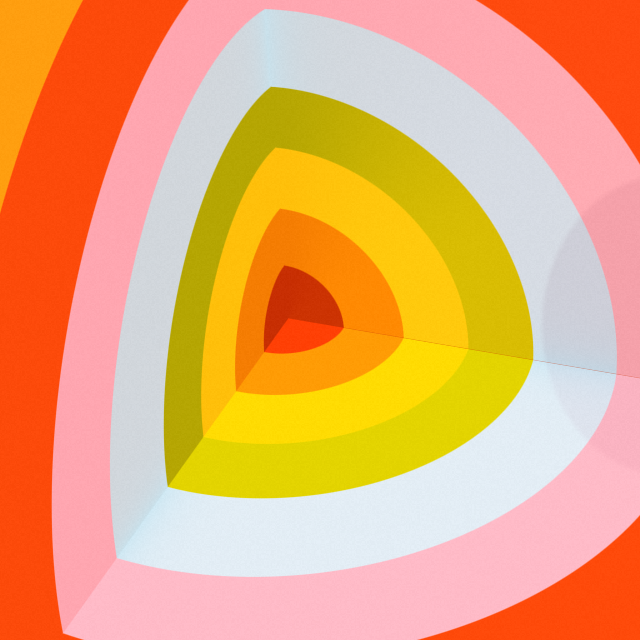
Write a WebGL 2 fragment shader that draws this background.

```glsl
#version 300 es
precision highp float;

uniform vec2 u_resolution;
out vec4 fragColor;

// Paint tones from the innermost band outward, one set per lighting
const vec3 SHADED[8] = vec3[8](
    vec3(0.78, 0.18, 0.01), vec3(0.96, 0.49, 0.01), vec3(1.00, 0.75, 0.04), vec3(0.71, 0.65, 0.01),
    vec3(0.82, 0.84, 0.86), vec3(1.00, 0.65, 0.69), vec3(0.99, 0.29, 0.04), vec3(1.00, 0.62, 0.06));
const vec3 LIT[8] = vec3[8](
    vec3(0.80, 0.20, 0.01), vec3(1.00, 0.54, 0.01), vec3(1.00, 0.79, 0.05), vec3(0.85, 0.74, 0.01),
    vec3(0.84, 0.86, 0.89), vec3(1.00, 0.67, 0.70), vec3(1.00, 0.29, 0.06), vec3(1.00, 0.60, 0.05));
const vec3 FLOOR[8] = vec3[8](
    vec3(1.00, 0.25, 0.02), vec3(1.00, 0.61, 0.02), vec3(1.00, 0.86, 0.01), vec3(0.89, 0.83, 0.00),
    vec3(0.89, 0.93, 0.96), vec3(1.00, 0.73, 0.78), vec3(1.00, 0.29, 0.04), vec3(1.00, 0.60, 0.05));
const float EDGES[7] = float[7](0.245, 0.497, 0.755, 1.0, 1.295, 1.556, 1.912);

float hash(vec2 p) {
    vec3 q = fract(p.xyx * 0.1031);
    q += dot(q, q.yzx + 33.33);
    return fract((q.x + q.y) * q.z);
}

// Position along the two seams that bound a face
vec2 faceCoords(vec2 p, vec2 seamA, vec2 seamB) {
    return inverse(mat2(seamA, seamB)) * p;
}

// Radius on a face plane after undoing the perspective stretch
float planeRadius(vec2 st, vec2 stretch) {
    st = max(st, 0.0);
    return length(st * (1.0 + stretch)) / (1.0 + dot(st, stretch));
}

// Concentric bands, with a cool reflection of the pale band along the seams
vec3 paintBands(float r, vec2 st, vec3 tones[8]) {
    float aa = max(fwidth(r), 0.0001) * 0.7;
    vec3 col = tones[0];
    for (int i = 0; i < 7; i++) {
        col = mix(col, tones[i + 1], smoothstep(-aa, aa, r - EDGES[i]));
    }
    float pale = smoothstep(-aa, aa, r - EDGES[3]) * smoothstep(-aa, aa, EDGES[4] - r);
    float nearSeam = exp(-max(min(st.x, st.y), 0.0) * 11.0);
    return mix(col, vec3(0.77, 0.90, 0.95), 0.65 * pale * nearSeam);
}

float coverage(vec2 st) {
    float inside = min(st.x, st.y);
    float aa = 2.5 / u_resolution.y;
    return smoothstep(-aa, aa, inside);
}

void main() {
    vec2 uv = gl_FragCoord.xy / u_resolution;
    vec2 p = uv - vec2(0.4505, 0.5026);

    // Three seams meeting in the corner
    vec2 up = vec2(-0.0273, 0.362);
    vec2 right = vec2(0.3828, -0.0651);
    vec2 front = vec2(-0.1885, -0.2635);

    vec2 leftSt = faceCoords(p, up, front);
    vec2 rightSt = faceCoords(p, up, right);
    vec2 floorSt = faceCoords(p, front, right);
    float leftR = planeRadius(leftSt, vec2(0.1, 0.3));
    float rightR = planeRadius(rightSt, vec2(0.1, 0.11));
    float floorR = planeRadius(floorSt, vec2(0.3, 0.11));

    // Left wall stays shaded, right wall brightens away from the upright seam
    vec3 leftWall = paintBands(leftR, leftSt, SHADED);
    vec2 rightPos = max(rightSt, 0.0);
    float turn = rightPos.y / (rightPos.x + rightPos.y + 0.0001);
    vec3 rightWall = mix(paintBands(rightR, rightSt, SHADED),
                         paintBands(rightR, rightSt, LIT), smoothstep(0.0, 0.65, turn));
    vec3 ground = paintBands(floorR, floorSt, FLOOR);

    // Rounded shadow at the right side
    float blob = length((uv - vec2(1.042, 0.492)) / vec2(0.195, 0.234));
    float shadow = 1.0 - smoothstep(0.97, 1.03, blob);
    rightWall *= mix(vec3(1.0), vec3(0.96, 0.94, 0.95), shadow);
    ground *= mix(vec3(1.0), vec3(0.98, 0.96, 0.97), shadow);

    vec3 col = mix(leftWall, rightWall, coverage(rightSt));
    col = mix(col, ground, coverage(floorSt));

    // Fine plaster grain
    col += (hash(floor(uv * 512.0)) - 0.5) * 0.018;
    fragColor = vec4(clamp(col, 0.0, 1.0), 1.0);
}
```
